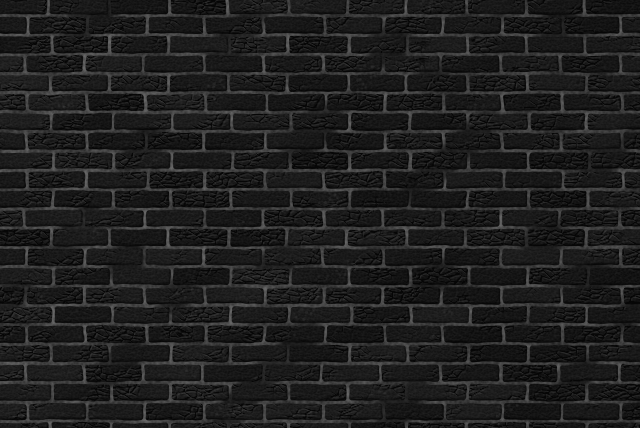
Give the GLSL for this texture, as a Shadertoy shader.

```glsl
float hash(vec2 p) {
    vec3 q = fract(p.xyx * 0.1031);
    q += dot(q, q.yzx + 33.33);
    return fract((q.x + q.y) * q.z);
}

// Cellular noise: distances to the nearest and second nearest points
vec2 cells(vec2 p) {
    vec2 base = floor(p), nearest = vec2(9.0);
    for (int y = -1; y <= 1; y++)
    for (int x = -1; x <= 1; x++) {
        vec2 c = base + vec2(x, y);
        float d = length(c + vec2(hash(c), hash(c + 57.3)) - p);
        nearest = d < nearest.x ? vec2(d, nearest.x) : vec2(nearest.x, min(nearest.y, d));
    }
    return nearest;
}

// Smooth layered sines, roughly -1 to 1
float waves(vec2 p) {
    return (sin(p.x + 1.7 * sin(p.y * 0.8)) + sin(p.y * 1.3 + 1.4 * sin(p.x * 0.7 + 2.0))
          + sin(dot(p, vec2(1.9, -1.6)))) / 3.0;
}

// Height of the torn clay surface, stretched along the brick
float relief(vec2 p) {
    p += 0.12 * vec2(waves(p * 3.1), waves(p.yx * 2.7));
    vec2 folds = cells(p * vec2(1.9, 4.2));
    return smoothstep(0.0, 0.3, folds.y - folds.x) + 0.5 * cells(p * vec2(5.0, 8.0)).x;
}

// Joint position along a course, in brick lengths
float joint(float i, float row) {
    return i + 0.05 * (hash(vec2(i, row) + 11.0) - 0.5);
}

void mainImage(out vec4 fragColor, in vec2 fragCoord) {
    // One unit is the height of a course
    vec2 uv = fragCoord / iResolution.xy;
    vec2 p = uv * vec2(33.25, 22.16);
    float px = 22.16 / iResolution.y;

    // Uneven laying and ragged edges
    vec2 wall = p + 0.035 * vec2(waves(p * 2.3 + 4.0), waves(p * vec2(1.1, 0.8)));
    wall += 0.022 * vec2(waves(p.yx * 6.0), waves(p * 5.3 + 8.0));
    wall.y -= 0.35;

    // Running bond: find the brick between two jittered joints
    float row = floor(wall.y);
    float along = wall.x / 3.09 - (mod(row, 2.0) < 0.5 ? 0.44 : 0.87);
    along -= 0.06 * (hash(vec2(row, 3.0)) - 0.5);
    float id = round(along);
    if (along < joint(id, row)) id -= 1.0;
    float left = joint(id, row), right = joint(id + 1.0, row);
    vec2 brick = vec2(id, row);
    float tone = hash(brick + 31.0), rough = hash(brick + 73.0);

    // Rounded brick outline
    vec2 local = vec2((along - 0.5 * (left + right)) * 3.09, wall.y - row - 0.5);
    vec2 halfSize = vec2(1.545 * (right - left), 0.5) - 0.06 - 0.03 * vec2(rough, tone);
    vec2 q = abs(local) - halfSize + 0.13;
    float edge = length(max(q, 0.0)) + min(max(q.x, q.y), 0.0) - 0.13;

    // Brick face with torn patches, pits and grain
    vec2 s = p + 7.0 * vec2(tone, rough);
    float torn = smoothstep(-0.25, 0.5, waves(s * vec2(1.3, 2.1)) + rough - 0.5);
    float height = relief(s);
    float slope = height - relief(s + vec2(-0.04, 0.08));
    float face = 0.083 + 0.035 * tone + 0.012 * waves(p * 0.6);
    face += 0.05 * (cells(p * vec2(7.0, 9.0)).x - 0.5);
    face += 0.075 * slope * mix(0.2, 1.0, torn);
    face -= 0.045 * torn * (1.0 - smoothstep(0.1, 0.6, height));
    face += 0.05 * smoothstep(0.55, 0.9, waves(p * 0.9 + 5.0)) * smoothstep(0.35, 0.1, cells(p * 3.0).x);

    // Shade along the lower and right edges
    float under = max(smoothstep(-0.2, 0.0, -local.y - halfSize.y),
                      0.8 * smoothstep(-0.15, 0.0, local.x - halfSize.x));
    face *= 1.0 - under * (0.55 + 0.3 * waves(p * 1.7));

    // Pale mortar, worn and broken by shadow
    float upright = smoothstep(-0.1, 0.1, q.x - q.y);
    float mortar = 0.26 + 0.07 * waves(p * 1.4 + 2.0) + 0.05 * upright;
    mortar += 0.12 * (cells(p * 5.0).x - 0.5);
    mortar *= 1.0 - 0.5 * smoothstep(0.25, 0.7, waves(p * 0.8 + 9.0));

    float value = mix(face, mortar, smoothstep(-0.7 * px, 0.7 * px, edge));
    value *= 1.06 - 0.12 * uv.x;
    fragColor = vec4(vec3(clamp(value, 0.025, 0.4)), 1.0);
}
```
